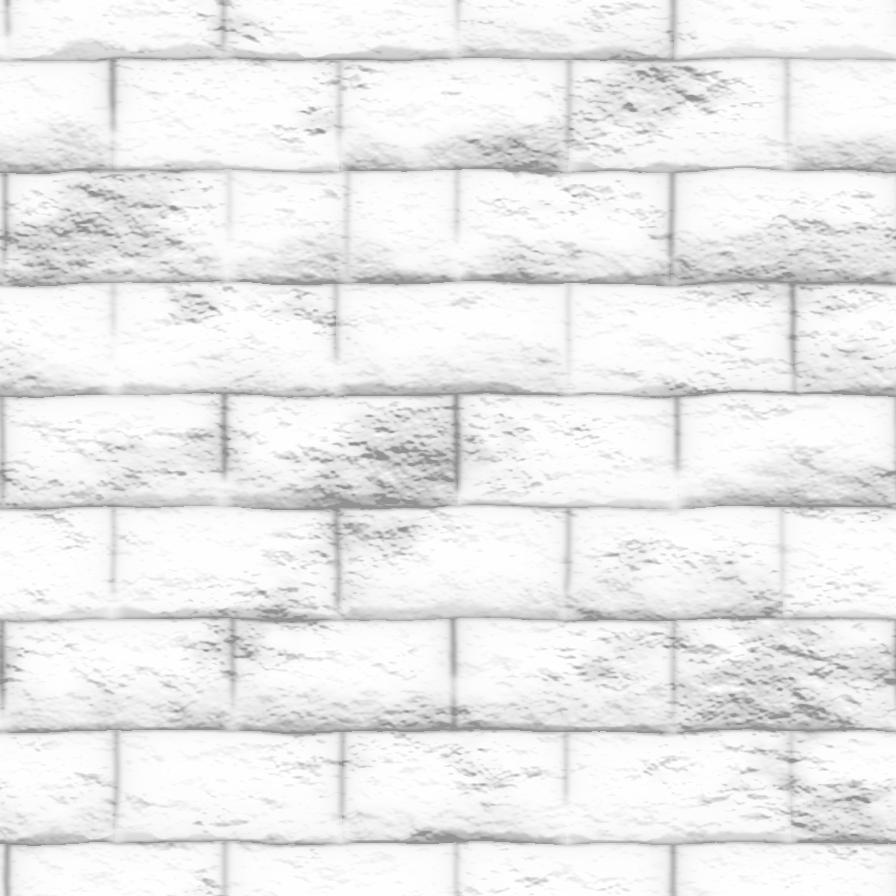
Reproduce this texture map procedurally as a WebGL 1 fragment shader.

```glsl
precision highp float;

uniform vec2 u_resolution;

float hash(vec2 p, float seed) {
  return fract(sin(dot(p, vec2(127.1, 311.7)) + seed * 17.3) * 43758.5);
}

// Smooth cellular noise: one randomly weighted bump per cell, tiling at period.
float cellNoise(vec2 p, vec2 period, float seed) {
  vec2 cell = floor(p);
  float sum = 0.0;
  for (int y = -1; y <= 1; y++) {
    for (int x = -1; x <= 1; x++) {
      vec2 neighbour = cell + vec2(float(x), float(y));
      vec2 id = mod(neighbour, period);
      vec2 d = neighbour + vec2(hash(id, seed), hash(id, seed + 1.0)) - p;
      float bump = max(0.0, 1.0 - dot(d, d));
      sum += (hash(id, seed + 2.0) * 2.0 - 1.0) * bump * bump;
    }
  }
  return sum;
}

float layeredNoise(vec2 uv, vec2 period, float seed) {
  float sum = 0.0;
  float amplitude = 1.0;
  for (int i = 0; i < 4; i++) {
    sum += amplitude * cellNoise(uv * period, period, seed);
    period *= 2.0;
    amplitude *= 0.6;
    seed += 3.0;
  }
  return sum;
}

void main() {
  vec2 uv = gl_FragCoord.xy / u_resolution;

  float broad = layeredNoise(uv, vec2(7.0, 12.0), 1.0);
  float ragged = layeredNoise(uv, vec2(18.0, 14.0), 20.0);
  vec2 grainPeriod = vec2(24.0, 40.0);
  float slope = layeredNoise(uv, grainPeriod, 40.0)
              - layeredNoise(uv + vec2(0.001, 0.003), grainPeriod, 40.0);

  // Eight courses with slightly wavy bed joints
  float wave = 0.012 * sin(uv.x * 18.85 + 1.0) + 0.007 * sin(uv.x * 43.98);
  float course = uv.y * 8.0 - 0.47 + wave + 0.008 * ragged;
  float row = mod(floor(course), 8.0);
  float height = fract(course);

  // Four bricks per course in running bond, with jittered upright joints
  float along = uv.x * 4.0 - (mod(row, 2.0) < 0.5 ? 0.52 : 0.02);
  float joint = floor(along + 0.5);
  vec2 jointId = vec2(mod(joint, 4.0), row);
  float side = along - joint - (hash(jointId, 5.0) - 0.5) * 0.05 + 0.005 * ragged;
  vec2 brickId = vec2(mod(joint + (side < 0.0 ? -1.0 : 0.0), 4.0), row);
  float jointStrength = 0.25 + 0.85 * hash(jointId, 8.0);

  // One brick is cut in two
  if (row == 5.0 && brickId.x == 1.0) {
    float cut = fract(along) - 0.53 + 0.005 * ragged;
    if (abs(cut) < abs(side)) {
      side = cut;
      jointStrength = 0.4;
    }
  }

  // Worn patches and flakes on the faces
  float patchLevel = broad + (hash(brickId, 11.0) - 0.5) * 0.7;
  float shade = max(0.0, slope - 0.08) * 0.5
              * mix(0.2, 1.0, smoothstep(-0.3, 0.8, patchLevel));
  shade += 0.13 * smoothstep(0.3, 1.3, patchLevel) * (0.8 + slope);

  // Soft soot rising from the lower edge, stronger on some bricks
  float soot = pow(hash(brickId, 14.0), 2.0);
  float corner = mix(0.35, 1.0, smoothstep(0.0, 0.07, abs(side)));
  shade += 0.22 * soot * corner * (0.85 + slope)
         * (1.0 - smoothstep(0.0, 0.55, height - 0.2 * broad));

  // Ragged rim along the lower edge
  float reach = max(0.03, 0.09 + 0.07 * ragged);
  float rim = 1.0 - smoothstep(reach * 0.55, reach, height);
  shade += rim * corner * (0.07 + 0.1 * hash(brickId, 17.0));

  // Bed joints: a thin line, a halo above it and a faint one below
  float bed = min(height, 1.0 - height);
  float bedStrength = clamp(0.75 + 0.4 * broad, 0.3, 1.0) * corner;
  shade += 0.23 * bedStrength * exp(-bed * bed / 0.0004);
  shade += 0.07 * exp(-height / 0.06) + 0.05 * exp((height - 1.0) / 0.06);

  // Upright joints, fading towards the foot
  float upright = jointStrength * smoothstep(-0.05, 0.45, height + 0.3 * broad);
  shade += upright * (0.2 * exp(-side * side / 0.0003)
                    + 0.09 * exp(-abs(side) / 0.045));

  gl_FragColor = vec4(vec3(clamp(0.995 - shade, 0.58, 0.995)), 1.0);
}
```
